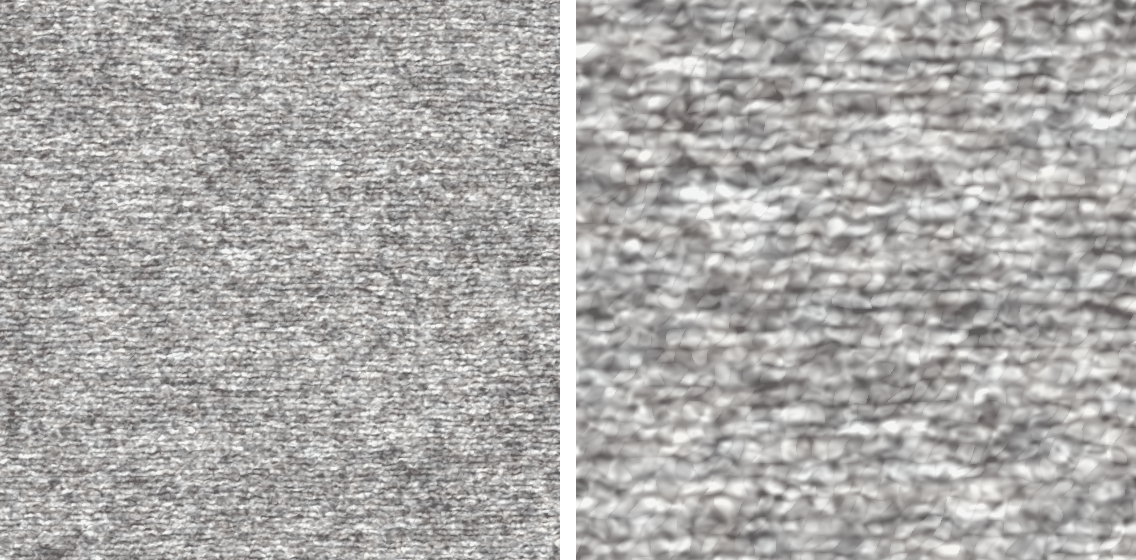
Left, the full canvas; right, a detail of the centre.
Reproduce this texture procedurally as a three.js fragment shader.

```glsl
// Draws a grey melange woven cloth with fine horizontal rows of fuzzy stitches.
varying vec2 vUv;

const float ROWS = 92.0;
const float STITCHES_PER_ROW = 98.0;
const vec3 DARK_YARN = vec3(0.360, 0.344, 0.344);
const vec3 LIGHT_YARN = vec3(0.948, 0.950, 0.942);
const vec3 WARM_TINT = vec3(0.008, 0.0, -0.006);
const float MEAN_LIGHTNESS = 0.535;

// Sine-free hash, 0 to 1
float hash(vec2 p) {
  vec3 q = fract(p.xyx * 0.1031);
  q += dot(q, q.yzx + 33.33);
  return fract((q.x + q.y) * q.z);
}

// Smooth value noise, -1 to 1
float noise(vec2 p, float seed) {
  vec2 cell = floor(p) + seed;
  vec2 f = fract(p);
  vec2 w = f * f * (3.0 - 2.0 * f);
  float low = mix(hash(cell), hash(cell + vec2(1.0, 0.0)), w.x);
  float high = mix(hash(cell + vec2(0.0, 1.0)), hash(cell + vec2(1.0, 1.0)), w.x);
  return 2.0 * mix(low, high, w.y) - 1.0;
}

// Uneven weave coordinates: x counts stitches, y counts rows
vec2 weave(vec2 uv) {
  float sag = 0.5 * noise(uv * vec2(5.0, 4.0), 11.0);
  float wobble = 0.28 * noise(uv * vec2(74.0, 84.0), 23.0);
  float drift = 0.5 * noise(uv * vec2(55.0, 92.0), 37.0);
  return uv * vec2(STITCHES_PER_ROW, ROWS) + vec2(drift, sag + wobble);
}

// Raised, slanted stitch: x is its height, y its own random shade
vec2 stitch(vec2 p) {
  float row = floor(p.y);
  p.x += hash(vec2(row, 71.0)) * 7.0;
  vec2 id = floor(vec2(p.x - 0.45 * (fract(p.y) - 0.5), row));
  vec2 f = p - id - 0.5;
  f.x -= 0.45 * f.y;
  f.y += 0.26 * (hash(id + 5.0) - 0.5);
  float height = 1.0 - smoothstep(0.16, 0.64, length(f * vec2(0.6, 1.2)));
  return vec2(height, 2.0 * hash(id + 131.0) - 1.0);
}

// Light and dark lengths of yarn running along the rows
float yarnShade(vec2 uv, vec2 p) {
  float rowLine = p.y + 0.5;
  float clouds = noise(uv * vec2(5.0, 13.0), 41.0);
  float streaks = noise(vec2(uv.x * 12.0, rowLine), 53.0);
  float dashes = noise(vec2(uv.x * 50.0, rowLine), 67.0);
  return 0.05 * clouds + 0.115 * streaks + 0.17 * dashes;
}

// Ragged flecks and hair-thin fibres lying at a slight slant
float fuzz(vec2 uv) {
  vec2 fray = vec2(noise(uv * 130.0, 149.0), noise(uv * 130.0, 163.0));
  vec2 slanted = vec2(uv.x + 0.4 * uv.y, uv.y - 0.25 * uv.x) + 0.0022 * fray;
  float flecks = noise(slanted * vec2(118.0, 172.0), 83.0);
  float fibres = noise(slanted * vec2(205.0, 270.0), 97.0);
  return 0.27 * flecks + 0.20 * fibres;
}

void main() {
  vec2 p = weave(vUv);
  vec2 loopStitch = stitch(p);

  // Gaps between stitches vary in depth
  float depth = 0.31 + 0.15 * noise(vUv * vec2(40.0, 64.0), 103.0);
  float relief = depth * (loopStitch.x - 0.64);

  float lightness = MEAN_LIGHTNESS + yarnShade(vUv, p) + fuzz(vUv)
    + relief + 0.12 * loopStitch.x * loopStitch.y;
  lightness = clamp(lightness, 0.02, 1.02);

  // Slight warm and cool drift between fibres
  float warmth = noise(vUv * vec2(38.0, 70.0), 127.0);
  vec3 cloth = mix(DARK_YARN, LIGHT_YARN, lightness) + WARM_TINT * warmth;
  gl_FragColor = vec4(cloth, 1.0);
}
```
